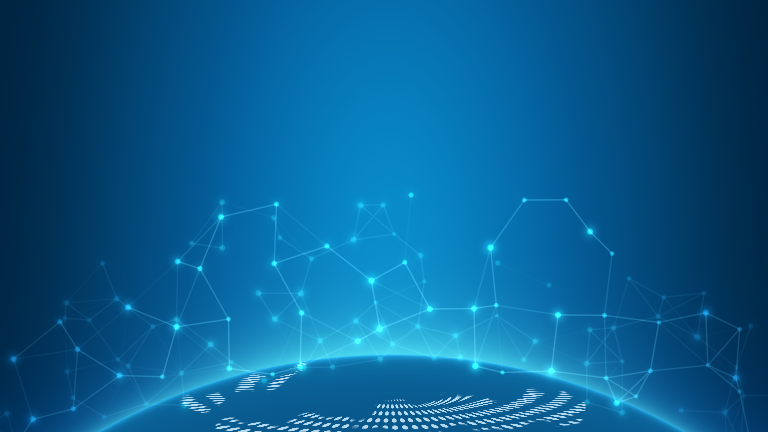
Write a Shadertoy shader that draws this background.

```glsl
const vec3 SKY_LIGHT = vec3(0.03, 0.54, 0.79);
const vec3 SKY_MID = vec3(0.015, 0.37, 0.61);
const vec3 SKY_DARK = vec3(0.0, 0.14, 0.25);
const vec3 SIDE_BLUE = vec3(0.0, 0.35, 0.72);
const vec3 RIM_CYAN = vec3(0.32, 0.88, 0.96);
const vec3 GLOBE_DEEP = vec3(0.03, 0.33, 0.53);
const vec3 GLOBE_LIGHT = vec3(0.05, 0.46, 0.68);
const vec3 NODE_CYAN = vec3(0.12, 0.86, 0.93);
const vec3 NODE_BLUE = vec3(0.08, 0.58, 0.95);
const vec3 LINK_COLOR = vec3(0.45, 0.86, 0.95);
const vec3 DOT_COLOR = vec3(0.82, 0.94, 1.0);

const vec2 SKY_CENTER = vec2(0.9, 0.44);
const vec2 GLOBE_CENTER = vec2(0.907, -1.201);
const float GLOBE_RADIUS = 1.38;
const vec2 POLE = vec2(0.903, 0.1);
const float POLE_STRETCH = 4.6;
const float ROW_STEP = 0.075;
const float DOTS_PER_RING = 112.0;
const float TAU = 6.2831853;

vec3 hash3(vec2 cell) {
    vec3 q = fract(cell.xyx * vec3(0.1031, 0.1030, 0.0973));
    q += dot(q, q.yxz + 33.33);
    return fract((q.xxy + q.yzz) * q.zyx);
}

float segmentDistance(vec2 p, vec2 a, vec2 b) {
    vec2 ab = b - a;
    float t = clamp(dot(p - a, ab) / dot(ab, ab), 0.0, 1.0);
    return length(p - a - ab * t);
}

float globeDistance(vec2 p) {
    return length(p - GLOBE_CENTER) - GLOBE_RADIUS;
}

// Jittered node of a cell: position and strength, zero when absent
vec3 networkNode(vec2 cell, float size, float seed) {
    vec3 h = hash3(cell + seed);
    vec2 pos = (cell + 0.1 + 0.8 * h.xy) * size;
    float x = pos.x - GLOBE_CENTER.x;
    float u = abs(x);
    float ceiling = 0.56 + 0.035 * cos(16.5 * x) - 0.55 * u * u * u;
    float present = step(pos.y, ceiling) * step(-0.035, globeDistance(pos));
    present *= step(h.z, mix(0.95, 0.72, smoothstep(0.2, 0.5, pos.y)));
    return vec3(pos, present * mix(1.0, 0.55, smoothstep(0.35, 0.9, u)));
}

// One layer of linked nodes
vec3 network(vec2 p, float size, float seed, float px) {
    vec2 home = floor(p / size);
    vec3 nodes[9];
    vec3 light = vec3(0.0);
    for (int i = 0; i < 9; i++) {
        vec2 cell = home + vec2(i % 3 - 1, i / 3 - 1);
        nodes[i] = networkNode(cell, size, seed);
        float d = length(p - nodes[i].xy);
        float power = hash3(cell + seed + 17.0).x;
        float radius = mix(0.0045, 0.007, power);
        float side = smoothstep(0.35, 0.75, abs(nodes[i].x - GLOBE_CENTER.x));
        float core = 1.0 - smoothstep(radius - px, radius + px, d);
        float halo = exp(-d * d / 0.00022) * power * power;
        light += mix(NODE_CYAN, NODE_BLUE, side) * nodes[i].z * (0.6 * core + 0.55 * halo);
    }
    float links = 0.0;
    for (int i = 0; i < 8; i++) {
        for (int j = i + 1; j < 9; j++) {
            if (abs(i % 3 - j % 3) > 1 || j / 3 - i / 3 > 1) continue;
            vec2 a = nodes[i].xy, b = nodes[j].xy;
            float reach = 1.0 - smoothstep(1.1, 1.5, length(a - b) / size);
            float line = 1.0 - smoothstep(0.0, 0.0008 + px, segmentDistance(p, a, b));
            links = max(links, line * reach * min(nodes[i].z, nodes[j].z));
        }
    }
    return light + LINK_COLOR * links * 0.28;
}

// Rings of dots around the pole, kept only on land
float landDots(vec2 p, float px) {
    vec2 q = (p - POLE) * vec2(1.0, POLE_STRETCH);
    float r = length(q);
    vec2 grid = vec2(r / ROW_STEP, atan(q.x, -q.y) / TAU * DOTS_PER_RING);
    vec2 f = fract(grid) - 0.5;
    float soft = clamp(px * 22.0, 0.05, 0.3);
    float dots = 1.0 - smoothstep(0.3 - soft, 0.3 + soft, length(f));
    float coast = 0.009 * sin(31.0 * p.x + 40.0 * p.y) + 0.006 * sin(73.0 * p.x - 90.0 * p.y);
    float land = segmentDistance(p, vec2(0.43, 0.055), vec2(0.7, 0.145)) - 0.012;
    land = min(land, segmentDistance(p, vec2(0.9, 0.035), vec2(1.32, 0.055)) - 0.035);
    land = min(land, segmentDistance(p, vec2(0.52, 0.0), vec2(0.88, 0.025)) - 0.018);
    return dots * (1.0 - smoothstep(-0.003, 0.005, land + coast));
}

void mainImage(out vec4 fragColor, in vec2 fragCoord) {
    float px = 1.0 / iResolution.y;
    vec2 p = fragCoord * px;
    float x = p.x - GLOBE_CENTER.x;

    // Sky
    float d = length((p - SKY_CENTER) * vec2(1.0, 0.52));
    vec3 color = mix(SKY_LIGHT, SKY_MID, smoothstep(0.0, 0.5, d));
    color = mix(color, SKY_DARK, smoothstep(0.3, 0.98, d));

    // Horizon glow
    float g = globeDistance(p);
    float middle = exp(-3.5 * x * x);
    float above = max(g, 0.0);
    color = mix(color, SIDE_BLUE, 0.65 * exp(-above / 0.13) * (1.0 - middle));
    color = mix(color, RIM_CYAN, 0.85 * exp(-above / 0.085) * middle);
    color = mix(color, RIM_CYAN, 0.45 * exp(-above / 0.018));

    // Globe
    float depth = max(-g, 0.0);
    vec3 globe = mix(GLOBE_DEEP, GLOBE_LIGHT, exp(-depth / 0.07) * (0.4 + 0.6 * middle));
    globe += RIM_CYAN * 0.35 * exp(-depth / 0.006);
    globe = mix(globe, DOT_COLOR, 0.85 * landDots(p, px));
    color = mix(color, globe, 1.0 - smoothstep(-px, px, g));

    // Network: bright front layer and faint back layer
    vec3 light = network(p, 0.112, 5.0, px) + 0.38 * network(p, 0.094, 61.0, px);
    color += light * (1.0 - 0.75 * color);

    fragColor = vec4(clamp(color, 0.0, 1.0), 1.0);
}
```
